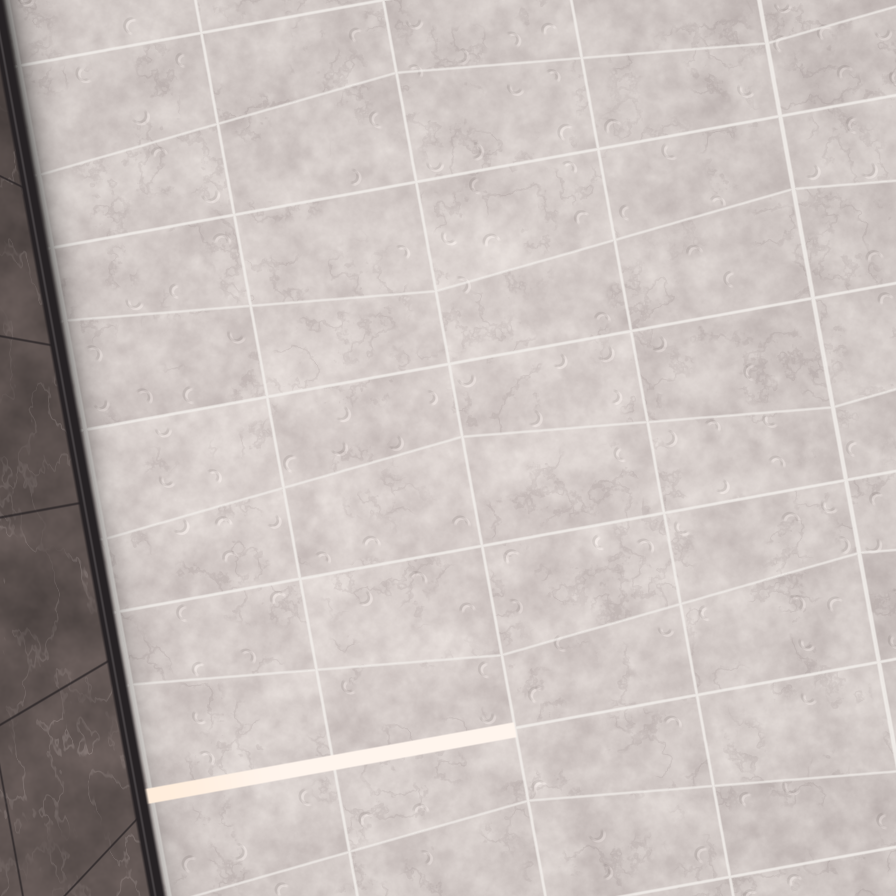
A three.js fragment shader for this texture:

```glsl
varying vec2 vUv;

#define TILE 0.2064                  // tile side
#define ORIGIN vec2(0.5013, 0.5938)  // a grid crossing
#define AXIS vec2(0.984, 0.178)      // direction of the rows
#define GROUT 0.0075                 // half width of a joint, in tiles
#define KINK 0.1                     // rise of the zigzag joints, in tiles
#define SOFT 0.006                   // edge softness, in tiles
#define WALL_EDGE -2.025             // right side of the dark wall, in tiles
#define FAN vec2(0.25, -0.385)       // point where the dark seams converge
#define BAR_HALF 0.041               // half height of the light bar

const vec3 STONE_DARK = vec3(0.755, 0.715, 0.705);
const vec3 STONE_LIGHT = vec3(0.905, 0.875, 0.860);
const vec3 GROUT_COLOR = vec3(0.950, 0.935, 0.920);
const vec3 SLATE = vec3(0.350, 0.310, 0.300);
const vec3 TRIM = vec3(0.150, 0.133, 0.140);
const vec3 GLOW = vec3(1.000, 0.960, 0.930);

float hash(vec2 p) {
  vec3 h = fract(p.xyx * 0.1031);
  h += dot(h, h.yzx + 33.33);
  return fract((h.x + h.y) * h.z);
}

float noise(vec2 p) {
  vec2 i = floor(p), f = fract(p);
  f = f * f * (3.0 - 2.0 * f);
  return mix(mix(hash(i), hash(i + vec2(1, 0)), f.x),
             mix(hash(i + vec2(0, 1)), hash(i + vec2(1, 1)), f.x), f.y);
}

float fbm(vec2 p) {
  float sum = 0.0, amp = 0.5;
  for (int i = 0; i < 5; i++) {
    sum += amp * noise(p);
    p = mat2(1.6, 1.2, -1.2, 1.6) * p + 17.3;
    amp *= 0.55;
  }
  return sum / 1.055;
}

float stroke(float d, float halfWidth) {
  return 1.0 - smoothstep(halfWidth - SOFT, halfWidth + SOFT, abs(d));
}

// Small raised arcs scattered one to a cell
float curls(vec2 q) {
  vec2 cell = floor(q * 4.0);
  float seed = hash(cell + 71.0);
  vec2 center = 0.3 + 0.4 * vec2(hash(cell + 5.0), hash(cell + 29.0));
  vec2 d = fract(q * 4.0) - center;
  float angle = 6.2832 * hash(cell + 47.0);
  float side = dot(normalize(d + 0.0001), vec2(cos(angle), sin(angle)));
  float ring = 1.0 - smoothstep(0.012, 0.045, abs(length(d) - 0.06 - 0.1 * seed));
  return ring * smoothstep(-0.2, 0.4, side) * step(0.6, seed);
}

vec3 stone(vec2 q, vec2 tile) {
  vec2 p = q + 0.37 * tile;
  float cloud = fbm(p * 3.0 + 40.0);
  float grain = fbm(p * 13.0 + 90.0);
  float tone = 0.52 + 0.85 * (cloud - 0.5) + 0.75 * (grain - 0.5);
  // Broken hairline pits, denser in the darker clouds
  float vein = 1.0 - smoothstep(0.0, 0.06, abs(fbm(p * 7.0 + 60.0) - 0.5));
  tone -= 0.28 * vein * smoothstep(0.45, 0.65, noise(p * 5.0 + 130.0));
  tone += 0.12 * (hash(tile + 200.0) - 0.5);
  vec3 color = mix(STONE_DARK, STONE_LIGHT, clamp(tone, 0.0, 1.0));
  float relief = curls(q + 50.0) - curls(q + 50.0 + vec2(0.012, -0.012));
  return color + 0.06 * relief;
}

vec3 darkWall(vec2 q) {
  float cloud = fbm(q * 4.0 + 30.0);
  vec3 color = SLATE * (0.72 + 0.56 * cloud - 0.03 * q.y);
  float warp = fbm(q * vec2(5.0, 2.5) + 80.0);
  float vein = 1.0 - smoothstep(0.0, 0.025, abs(warp - 0.52));
  color += 0.09 * vein * noise(q * 7.0 + 20.0);
  // Seams fanning out from one point, and one upright seam
  float depth = FAN.x - q.x;
  float ray = (q.y - FAN.y) / depth * 2.706;
  float seam = stroke((fract(ray + 0.5) - 0.5) * depth / 2.706, 0.006);
  seam = max(seam, stroke(q.x + 2.78, 0.005) * step(q.y, -1.5));
  return mix(color, TRIM, 0.75 * seam);
}

void main() {
  vec2 p = vUv - ORIGIN;
  vec2 q = vec2(dot(p, AXIS), dot(p, vec2(-AXIS.y, AXIS.x))) / TILE;

  // Straight joints alternate with zigzag ones
  float row = floor(q.y);
  float turn = 1.0 - 2.0 * mod(row, 2.0);
  float zigzag = 0.5 + KINK * turn * (abs(mod(q.x + 2.0, 4.0) - 2.0) - 1.0);
  float split = fract(q.y) - zigzag;
  vec2 tile = vec2(floor(q.x), 2.0 * row + step(0.0, split));
  vec2 toLine = abs(fract(q + 0.5) - 0.5);
  float panel = 0.004 * step(1.5, abs(mod(q.x + 2.0, 4.0) - 2.0));
  float joint = max(stroke(toLine.x, GROUT + panel), stroke(toLine.y, GROUT));
  joint = max(joint, 0.85 * stroke(split, GROUT * 0.85));

  // Lit stone with a pale pool of light
  float pool = exp(-5.0 * dot(vUv - vec2(0.45, 0.43), vUv - vec2(0.45, 0.43)));
  vec3 color = stone(q, tile) * (0.965 + 0.06 * pool);
  color = mix(color, GROUT_COLOR, 0.85 * joint);

  // Shade beside the wall, light bar, then the wall and its trim
  float shade = exp(-max(q.x - WALL_EDGE, 0.0) * 16.0);
  color *= 1.0 - shade * mix(0.25, 0.65, smoothstep(0.1, 1.0, vUv.y));
  float bar = stroke(q.y + 2.01, BAR_HALF) * (1.0 - smoothstep(-SOFT, SOFT, q.x));
  color = mix(color, GLOW - vec3(0.0, 0.03, 0.07) * smoothstep(-1.2, -2.0, q.x), bar);
  vec3 trim = TRIM + 0.12 * stroke(q.x - WALL_EDGE + 0.05, 0.006);
  vec3 wall = mix(darkWall(q), trim, smoothstep(-0.09, -0.07, q.x - WALL_EDGE));
  color = mix(wall, color, smoothstep(-0.012, 0.012, q.x - WALL_EDGE));
  gl_FragColor = vec4(color, 1.0);
}
```
